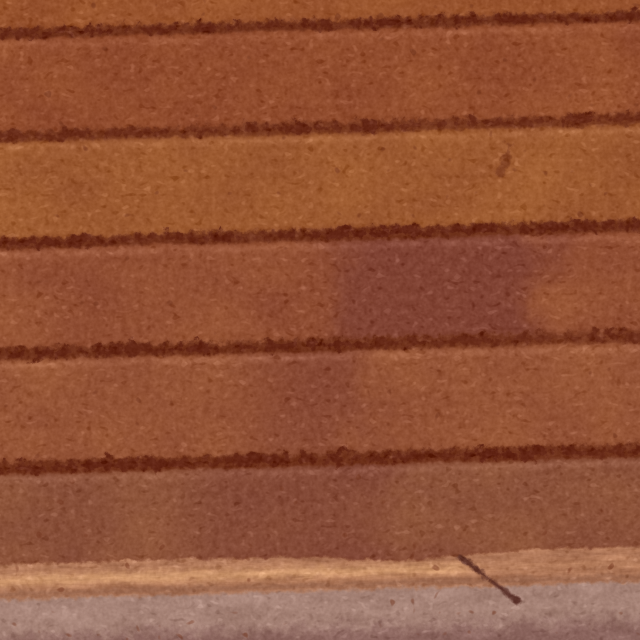
This texture is drawn by a WebGL 2 fragment shader. Its source:

```glsl
#version 300 es
precision highp float;
// Weathered clay courses seen slightly tilted, parted by crumbled dark grooves,
// above a pale ledge with a diagonal crack. Courses widen downward by a quadratic
// spacing; gradient noise gives stains, ragged edges and grain.
uniform vec2 u_resolution;
out vec4 fragColor;

const float FIRST_GROOVE = 0.039;   // depth below the top edge
const float SPACING = 0.158;
const float SPREAD = 0.0029;        // growth of the spacing per course
const float TILT = 0.028;
const float LAST_GROOVE = 4.0;
const float GROOVE_HALF = 0.0082;
const float LEDGE_TOP = 0.868;
const float SILL_TOP = 0.923;
const float GRAIN = 0.1;
const float FLECKS = 0.06;
const vec2 CRACK_START = vec2(0.718, 0.130);
const vec2 CRACK_END = vec2(0.808, 0.062);
const vec2 CHIP = vec2(0.789, 0.752);
const vec2 CHIP_REACH = vec2(0.007, 0.022);

const vec3 COURSE_COLORS[6] = vec3[6](
  vec3(0.60, 0.33, 0.18), vec3(0.57, 0.30, 0.18), vec3(0.61, 0.35, 0.19),
  vec3(0.57, 0.31, 0.20), vec3(0.58, 0.325, 0.21), vec3(0.545, 0.32, 0.225));
const vec3 STAIN = vec3(0.48, 0.245, 0.20);
const vec3 GROOVE = vec3(0.44, 0.20, 0.11);
const vec3 GROOVE_CORE = vec3(0.37, 0.13, 0.07);
const vec3 LEDGE = vec3(0.68, 0.46, 0.34);
const vec3 LEDGE_LIGHT = vec3(0.82, 0.60, 0.43);
const vec3 LEDGE_SHADE = vec3(0.57, 0.38, 0.29);
const vec3 SILL = vec3(0.65, 0.51, 0.46);
const vec3 SILL_SHADE = vec3(0.54, 0.39, 0.36);
const vec3 CRACK = vec3(0.32, 0.15, 0.12);
// Stain centre, half width and strength on courses 2, 3 and 4
const vec3 STAINS[3] = vec3[3](
  vec3(0.68, 0.16, 0.75), vec3(0.485, 0.085, 0.4), vec3(0.47, 0.155, 0.4));

vec2 hashGradient(vec2 p) {
  vec3 q = fract(vec3(p.xyx) * vec3(0.1031, 0.1030, 0.0973));
  q += dot(q, q.yzx + 33.33);
  return fract((q.xx + q.yz) * q.zy) * 2.0 - 1.0;
}

float gradientNoise(vec2 p) {
  vec2 i = floor(p), f = fract(p);
  vec2 w = f * f * f * (f * (f * 6.0 - 15.0) + 10.0);
  vec2 e = vec2(1.0, 0.0);
  float low = mix(dot(hashGradient(i), f), dot(hashGradient(i + e), f - e), w.x);
  float high = mix(dot(hashGradient(i + e.yx), f - e.yx),
                   dot(hashGradient(i + 1.0), f - 1.0), w.x);
  return mix(low, high, w.y);
}

float fbm(vec2 p) {
  float sum = 0.0, amp = 0.6;
  for (int i = 0; i < 4; i++) {
    sum += amp * gradientNoise(p);
    p = mat2(1.6, 1.2, -1.2, 1.6) * p + 17.3;
    amp *= 0.5;
  }
  return sum;
}

float segmentDistance(vec2 p, vec2 a, vec2 b) {
  vec2 ab = b - a;
  return length(p - a - ab * clamp(dot(p - a, ab) / dot(ab, ab), 0.0, 1.0));
}

// Filled below zero, with an edge of the given softness
float cover(float d, float soft) { return 1.0 - smoothstep(-soft, soft, d); }

float bump(float d, float width) { return exp(-d * d / (width * width)); }

vec3 wallColor(vec2 uv, float depth, float ragged, float pixel) {
  // Invert the quadratic spacing to find the course and nearest groove
  float k = (sqrt(SPACING * SPACING + 4.0 * SPREAD * (depth - FIRST_GROOVE)) - SPACING)
          / (2.0 * SPREAD);
  float course = clamp(floor(k), -1.0, LAST_GROOVE);
  float n = clamp(round(k), 0.0, LAST_GROOVE);
  float d = depth - FIRST_GROOVE - SPACING * n - SPREAD * n * n;

  vec3 col = COURSE_COLORS[int(course) + 1];
  float mottling = fbm(uv * vec2(7.0, 9.0) + course * 9.7);
  col += mottling * vec3(0.09, 0.085, 0.035);

  // Purple stains, softly bounded along the course
  if (course >= 2.0) {
    vec3 s = STAINS[int(course) - 2];
    float x = abs(uv.x - s.x + 0.15 * mottling + 3.0 * ragged);
    col = mix(col, STAIN, s.z * cover(x - s.y, 0.06));
  }

  // Pale lip, soft shadow and crumbled core of the groove
  float wear = gradientNoise(vec2(uv.x * 11.0, n * 7.3));
  float halfWidth = GROOVE_HALF + 0.0006 * n + 0.0025 * wear;
  float edge = abs(d + 0.4 * ragged) - halfWidth - 1.2 * ragged;
  col += 0.04 * bump(d - halfWidth - 0.009, 0.006) * (1.0 + 300.0 * ragged);
  col = mix(col, GROOVE, 0.3 * cover(edge - 0.003, 0.005));
  float fade = 1.0 - 0.25 * step(abs(n - 1.0), 0.5);
  fade *= 1.0 - 0.35 * smoothstep(0.5, 0.9, uv.x) * step(abs(n - 3.0), 0.5);
  col = mix(col, GROOVE, fade * cover(edge, 0.0015 + pixel));
  float core = cover(edge + 0.0055 - 2.0 * ragged, 0.002 + pixel);
  return mix(col, GROOVE_CORE, (0.75 + 0.5 * wear) * fade * core);
}

vec3 ledgeColor(vec2 uv, float depth, float ragged, float pixel) {
  float beyond = smoothstep(0.70, 0.76, uv.x);
  float streak = fbm(vec2(uv.x * 13.0, depth * 95.0));
  float band = bump(depth - 0.894 + ragged, 0.010);
  vec3 col = mix(LEDGE, LEDGE_LIGHT, band * mix(0.9, 0.15, beyond));
  col += streak * vec3(0.22, 0.20, 0.17);
  col = mix(col, LEDGE_SHADE, 0.65 * bump(depth - 0.915 - ragged, 0.006));
  vec3 sill = mix(SILL, SILL_SHADE, smoothstep(0.965, 1.0, depth + 3.0 * ragged));
  sill += 0.11 * fbm(uv * vec2(12.0, 38.0));
  return mix(sill, col, cover(depth - SILL_TOP - ragged, 0.003 + pixel));
}

void main() {
  vec2 uv = gl_FragCoord.xy / u_resolution;
  float pixel = 1.0 / min(u_resolution.x, u_resolution.y);
  float depth = 1.0 - uv.y + TILT * (uv.x - 0.5);
  float ragged = 0.009 * fbm(uv * 75.0) + 0.004 * gradientNoise(uv * 27.0);

  vec3 col = wallColor(uv, depth, ragged, pixel);
  float ledgeEdge = LEDGE_TOP + 0.011 * bump(uv.x - 0.63, 0.12) - depth + ragged;
  col = mix(col, GROOVE, 0.45 * cover(abs(ledgeEdge) - 0.001, 0.005));
  col = mix(col, ledgeColor(uv, depth, ragged, pixel), cover(ledgeEdge, 0.002 + pixel));

  // Crack, chip and sparse dark specks
  float crack = segmentDistance(uv, CRACK_START, CRACK_END) - 0.0045 + ragged;
  col = mix(col, CRACK, 0.85 * cover(crack, 0.002 + pixel));
  float chip = segmentDistance(uv, CHIP - CHIP_REACH, CHIP + CHIP_REACH);
  col = mix(col, GROOVE, 0.55 * cover(chip - 0.006 + 2.0 * ragged, 0.004));
  col = mix(col, GROOVE, 0.5 * smoothstep(0.38, 0.55, gradientNoise(uv * 58.0)));

  // Grain, with thin pale and dark flecks
  float fleck = gradientNoise(uv * vec2(75.0, 110.0) + 9.0);
  col += FLECKS * sign(fleck) * smoothstep(0.2, 0.5, abs(fleck));
  col += GRAIN * fbm(uv * 85.0 + 3.0) + 0.04 * gradientNoise(uv * 190.0);
  fragColor = vec4(clamp(col, 0.0, 1.0), 1.0);
}
```
